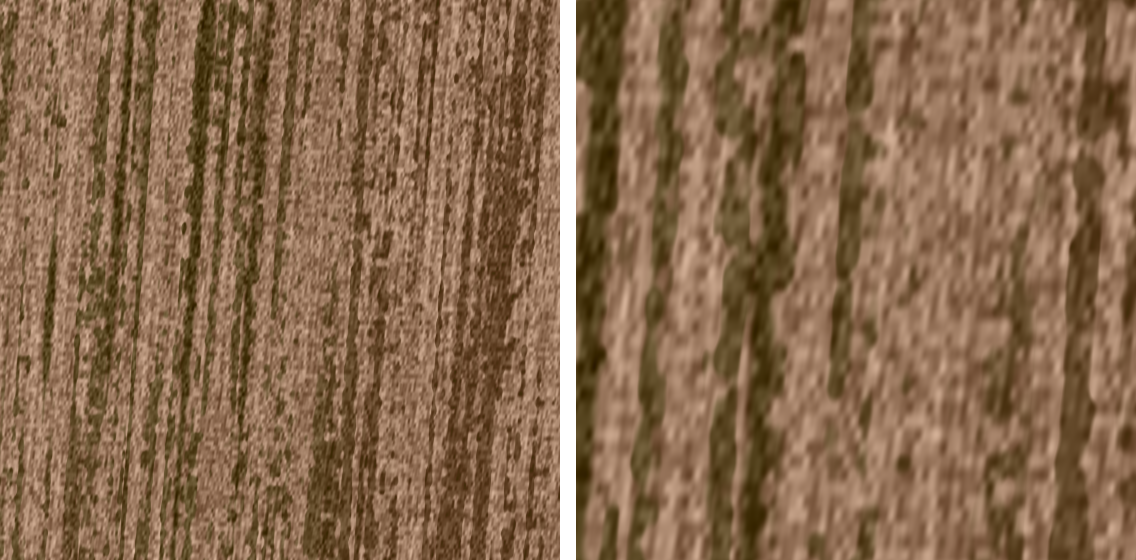
Left, the full canvas; right, a detail of the centre.
Give the GLSL for this texture, as a WebGL 1 fragment shader.

```glsl
precision highp float;
uniform vec2 u_resolution;

const float ROW_LEAN = 0.065;
const float GRAIN_LEAN = 0.17;
const float STRIPS = 8.0;
const vec3 SOIL_HUE = vec3(0.0, -0.137, -0.237);
const vec3 OLIVE_SHIFT = vec3(-0.01, 0.058, 0.012);
const float STRAW_TONE = 0.608;
const float EARTH_TONE = 0.385;
const float FURROW_TONE = 0.30;
const float GREEN_TONE = 0.28;

float hash(vec2 cell) {
  vec3 q = fract(cell.xyx * 0.1031);
  q += dot(q, q.yzx + 33.33);
  return fract((q.x + q.y) * q.z);
}

// Smooth value noise; each seed gives an independent layer
float noise(vec2 p, float seed) {
  p += seed * 37.0;
  vec2 cell = floor(p);
  vec2 w = fract(p);
  w = w * w * (3.0 - 2.0 * w);
  float low = mix(hash(cell), hash(cell + vec2(1.0, 0.0)), w.x);
  float high = mix(hash(cell + vec2(0.0, 1.0)), hash(cell + 1.0), w.x);
  return mix(low, high, w.y);
}

vec2 lean(vec2 p, float slope) {
  return vec2(p.x - slope * p.y, p.y);
}

// Narrow bands of several widths, drawn out along the rows
float rowDensity(vec2 row) {
  return 0.08 * noise(row * vec2(18.0, 0.8), 1.0)
       + 0.40 * noise(row * vec2(54.0, 1.4), 2.0)
       + 0.36 * noise(row * vec2(115.0, 2.2), 3.0)
       + 0.14 * noise(row * vec2(210.0, 6.0), 12.0);
}

// Fine slanted straw fibres, centred on zero
float strawGrain(vec2 p) {
  vec2 fibre = lean(p, GRAIN_LEAN);
  return 0.28 * (noise(fibre * vec2(250.0, 125.0), 4.0) - 0.5)
       + 0.10 * (noise(fibre * vec2(140.0, 60.0), 5.0) - 0.5);
}

// Thin drill lines between the rows, centred on zero
float drillLines(vec2 row) {
  return 0.11 * (noise(row * vec2(130.0, 1.8), 10.0) - 0.5)
       + 0.12 * (noise(row * vec2(230.0, 5.0), 13.0) - 0.5);
}

// Long soft strips, one per cell, that swell, thin out and vanish
float greenStrips(vec2 row, float ragged) {
  float cell = floor(row.x * STRIPS);
  float jitter = 0.4 * (hash(vec2(cell + 20.0, 5.0)) - 0.5);
  float away = abs(fract(row.x * STRIPS) - 0.5 - jitter) / STRIPS;
  float halfWidth = 0.034 * (noise(vec2(cell, row.y * 2.2), 9.0) - 0.40) + ragged;
  return 1.0 - smoothstep(halfWidth - 0.006, halfWidth + 0.003, away);
}

void main() {
  vec2 p = gl_FragCoord.xy / u_resolution.y;
  vec2 row = lean(p, ROW_LEAN);
  row.x += 0.003 * (noise(p * vec2(4.0, 3.0), 6.0) - 0.5);
  float grain = strawGrain(p);

  // Bare earth breaks through the straw in small clumps along the rows
  float clump = noise(lean(p, 0.12) * vec2(90.0, 64.0), 7.0);
  float density = rowDensity(row) + 0.30 * clump - 0.15 * grain;
  float earth = smoothstep(0.635, 0.79, density);

  // Long thin furrows everywhere, wider green strips on the left
  float ragged = clump - 0.5;
  float furrowBand = noise(row * vec2(74.0, 1.3), 8.0) + 0.14 * ragged;
  float furrow = smoothstep(0.79, 0.95, furrowBand);
  float leftSide = 1.0 - smoothstep(0.45, 0.75, p.x);
  float green = greenStrips(row, 0.006 * ragged) * leftSide;

  // Brightness from straw down to the darkest growth
  float tone = mix(STRAW_TONE + drillLines(row), EARTH_TONE, earth);
  tone = mix(tone, FURROW_TONE, 0.8 * furrow);
  tone = mix(tone, GREEN_TONE, 0.9 * green);
  float cover = max(max(earth, furrow), green);
  tone += grain * mix(1.0, 0.75, cover);

  // Dark ground turns olive, most of all near the green strips
  float growth = noise(row * vec2(9.0, 2.0), 11.0);
  float olive = cover * mix(0.2, 1.0, leftSide * (0.4 + 0.6 * growth));
  olive = max(olive, green);
  olive = max(olive, 1.0 - smoothstep(0.22, 0.36, tone));
  vec3 color = vec3(tone) + SOIL_HUE + OLIVE_SHIFT * olive;
  gl_FragColor = vec4(clamp(color, 0.0, 1.0), 1.0);
}
```
